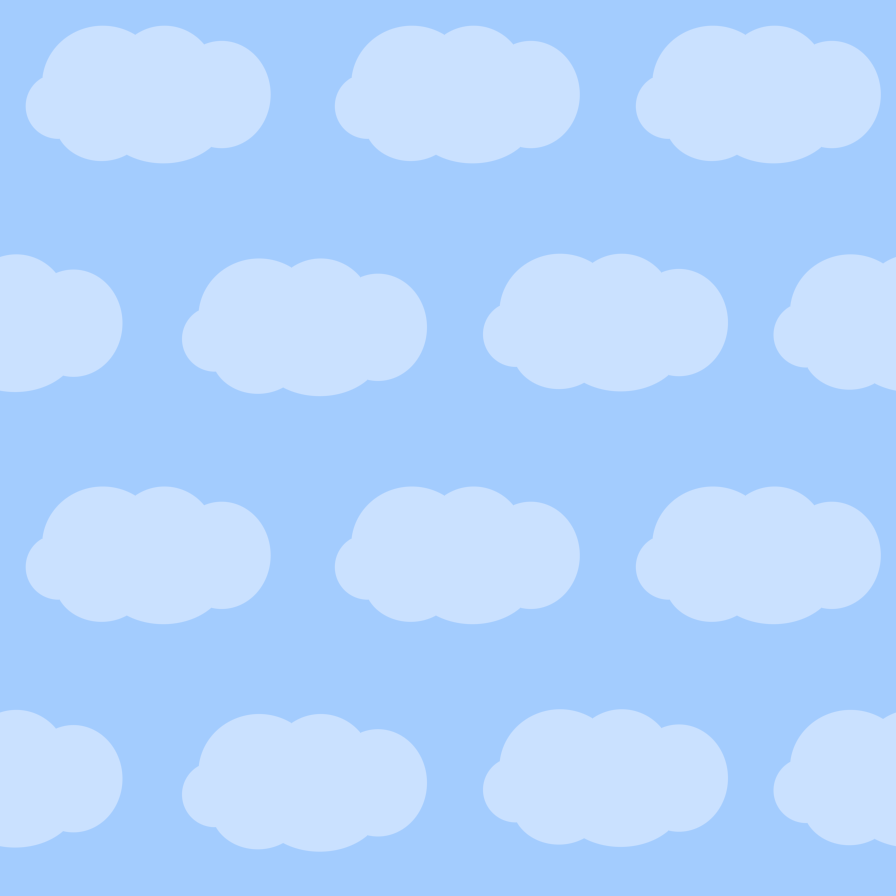
Give the GLSL for this pattern, as a WebGL 2 fragment shader.

```glsl
#version 300 es
precision highp float;
// Flat pale clouds in staggered rows on a light blue sky, tiling seamlessly.

uniform vec2 u_resolution;
out vec4 fragColor;

const vec3 SKY = vec3(0.64, 0.80, 0.995);
const vec3 CLOUD = vec3(0.793, 0.882, 1.0);
const vec2 CELLS = vec2(3.0, 4.0);      // clouds across, rows down
const float CLOUD_HALF_WIDTH = 0.1367;  // in canvas widths

// Puffs of one cloud: centre.xy, radii.zw, in cloud half-widths.
const vec4 PUFFS[6] = vec4[6](
    vec4(-0.733, -0.095, 0.267, 0.267),
    vec4(-0.371,  0.086, 0.495, 0.476),
    vec4( 0.133,  0.143, 0.419, 0.419),
    vec4( 0.600,  0.000, 0.400, 0.438),
    vec4(-0.381, -0.219, 0.381, 0.324),
    vec4( 0.124, -0.181, 0.514, 0.381));

// Small placement drift of the clouds, in canvas units.
const vec3 EVEN_ROW_DRIFT = vec3(-0.0013, 0.0104, 0.0130);
const vec3 ODD_ROW_DRIFT = vec3(0.0, 0.0065, 0.0091);
const vec3 ODD_ROW_LIFT = vec3(0.0, -0.0046, 0.0007);
const vec4 ROW_LIFT = vec4(0.0195, 0.0143, 0.0052, 0.0059);

// Approximate signed distance to an ellipse centred at the origin.
float ellipseDistance(vec2 p, vec2 radii) {
    float k = length(p / radii);
    float slope = length(p / (radii * radii));
    return k * (k - 1.0) / max(slope, 1e-4);
}

// Union of all puffs.
float cloudDistance(vec2 p) {
    float d = 1e3;
    for (int i = 0; i < 6; i++) {
        d = min(d, ellipseDistance(p - PUFFS[i].xy, PUFFS[i].zw));
    }
    return d;
}

// Offset of a cloud from the centre of its cell.
vec2 cloudOffset(int column, int row) {
    bool odd = row % 2 == 1;
    float drift = odd ? ODD_ROW_DRIFT[column] : EVEN_ROW_DRIFT[column];
    float lift = ROW_LIFT[row] + (odd ? ODD_ROW_LIFT[column] : 0.0);
    return vec2(drift, lift);
}

void main() {
    vec2 uv = gl_FragCoord.xy / u_resolution;
    float pixel = 1.0 / min(u_resolution.x, u_resolution.y);

    // Rows count from the top; odd rows shift by half a cell.
    vec2 grid = vec2(uv.x, 1.0 - uv.y) * CELLS;
    int row = int(mod(floor(grid.y), CELLS.y));
    grid.x += 0.5 * float(row % 2);
    int column = int(mod(floor(grid.x), CELLS.x));

    // Position relative to the cloud, with y pointing up.
    vec2 local = (fract(grid) - 0.5) / CELLS * vec2(1.0, -1.0);
    vec2 p = (local - cloudOffset(column, row)) / CLOUD_HALF_WIDTH;

    float d = cloudDistance(p) * CLOUD_HALF_WIDTH;
    float coverage = 1.0 - smoothstep(-0.75 * pixel, 0.75 * pixel, d);
    fragColor = vec4(mix(SKY, CLOUD, coverage), 1.0);
}
```
